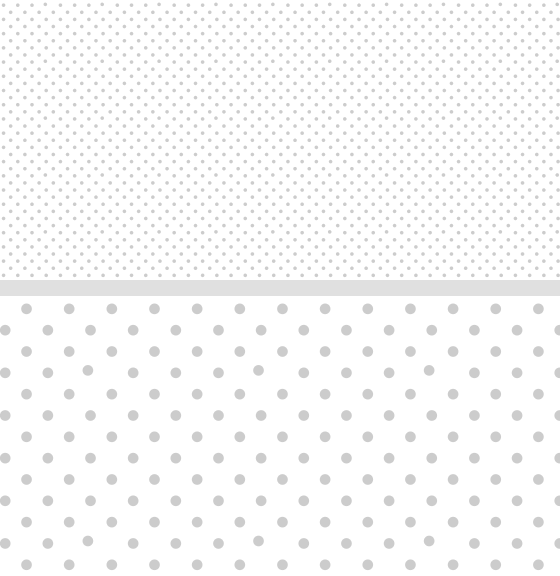
Top: the whole. Bottom: its middle third, enlarged.
Give the GLSL for this pattern, as a Shadertoy shader.

```glsl
// Small grey polka dots on white, set on a staggered square lattice.
// Two interleaved grids are folded to their nearest dot; in every block
// of 4 x 4 cells one dot sits slightly off its lattice point.

const float CANVAS_HEIGHT = 256.0;         // design units down the canvas
const float CELL = 13.0;                   // spacing of dots within a row
const float DOT_RADIUS = 1.62;
const vec2 ORIGIN = vec2(3.25, 4.75);      // first dot, from the top left
const float BLOCK = 4.0;                   // cells per side of a repeat
const vec2 STRAY_CELL = vec2(3.0, 0.0);    // cell of the displaced dot
const vec2 STRAY_SHIFT = vec2(-0.8, -0.75);
const vec3 PAPER_COLOUR = vec3(1.0);
const vec3 DOT_COLOUR = vec3(0.80);

// Signed distance to the nearest dot of one grid
float dotGrid(vec2 p, bool hasStrays) {
    vec2 cell = round(p / CELL);
    vec2 centre = cell * CELL;
    vec2 inBlock = mod(cell + 0.5, BLOCK) - 0.5;
    if (hasStrays && distance(inBlock, STRAY_CELL) < 0.5) centre += STRAY_SHIFT;
    return distance(p, centre) - DOT_RADIUS;
}

void mainImage(out vec4 fragColor, in vec2 fragCoord) {
    // Design units, measured from the top left
    float pixel = CANVAS_HEIGHT / iResolution.y;
    vec2 p = vec2(fragCoord.x, iResolution.y - fragCoord.y) * pixel - ORIGIN;

    // Main grid and the grid half a cell away
    float d = min(dotGrid(p, true), dotGrid(p - 0.5 * CELL, false));

    // One-pixel smooth edge
    float coverage = clamp(0.5 - d / pixel, 0.0, 1.0);
    fragColor = vec4(mix(PAPER_COLOUR, DOT_COLOUR, coverage), 1.0);
}
```
